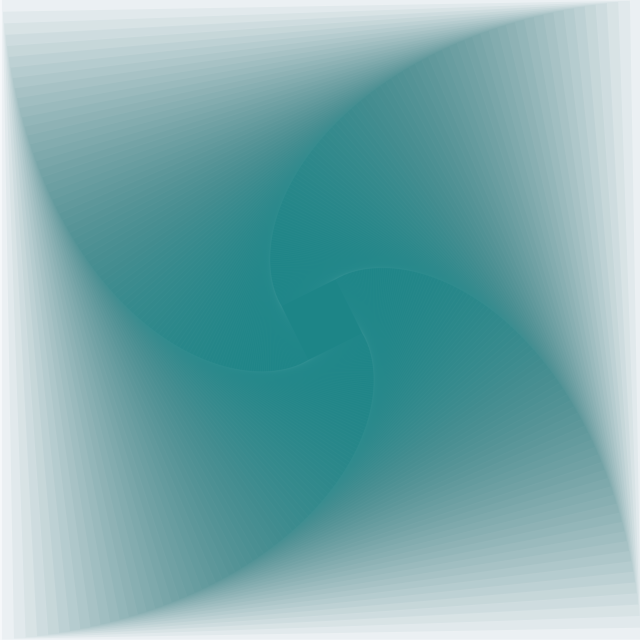
Reproduce this background procedurally as a Shadertoy shader.

```glsl
#define SQUARES 117
#define TURN 0.0174533
#define SHRINK 0.9799
#define CENTER vec2(0.503, 0.5005)
#define FILL_ALPHA 0.049
#define LINE_ALPHA 0.017
#define LINE_WIDTH 0.0013
#define DEEPEN_STEPS 36.0
#define PAPER vec3(0.965, 0.972, 0.982)
#define SLATE vec3(0.11, 0.375, 0.39)
#define TEAL vec3(0.11, 0.52, 0.53)

// Antialiased coverage of the inside of a signed distance
float coverage(float dist, float pixel) {
    return clamp(0.5 - dist / pixel, 0.0, 1.0);
}

float squareDistance(vec2 p, float halfSide) {
    vec2 q = abs(p);
    return max(q.x, q.y) - halfSide;
}

void mainImage(out vec4 fragColor, in vec2 fragCoord) {
    float extent = min(iResolution.x, iResolution.y);
    float pixel = 1.0 / extent;
    vec2 p = (fragCoord - 0.5 * iResolution.xy) / extent + 0.5 - CENTER;

    vec3 color = PAPER;
    float halfSide = 0.5;
    float c = cos(TURN), s = sin(TURN);
    mat2 turnStep = mat2(c, -s, s, c);

    // Stack translucent squares, each smaller and turned counterclockwise
    for (int i = 0; i < SQUARES; i++) {
        float dist = squareDistance(p, halfSide);
        vec3 tint = mix(SLATE, TEAL, min(float(i) / DEEPEN_STEPS, 1.0));
        color = mix(color, tint, FILL_ALPHA * coverage(dist, pixel));

        // Faint outlines gather into a glow where the corners crowd
        float outline = coverage(dist - 0.5 * LINE_WIDTH, pixel)
                      - coverage(dist + 0.5 * LINE_WIDTH, pixel);
        color = mix(color, vec3(1.0), LINE_ALPHA * outline);

        p = turnStep * p;
        halfSide *= SHRINK;
    }

    fragColor = vec4(color, 1.0);
}
```
